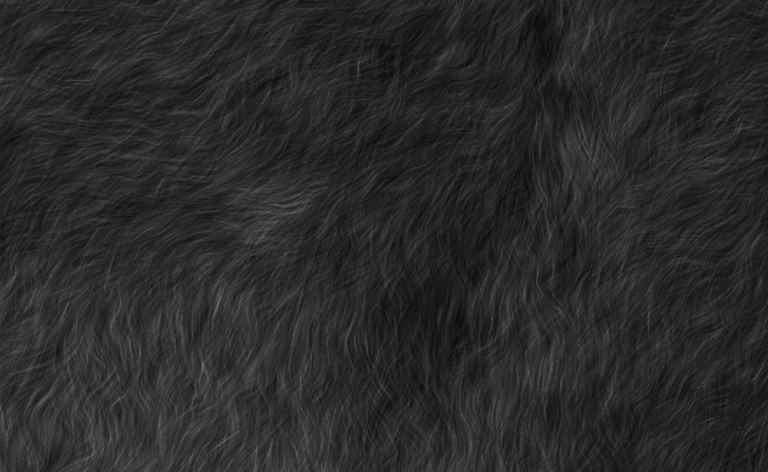
A WebGL 1 fragment shader for this texture:

```glsl
precision highp float;
uniform vec2 u_resolution;

float hash(vec2 p) {
  vec3 q = fract(p.xyx * 0.1031);
  q += dot(q, q.yzx + 33.33);
  return fract((q.x + q.y) * q.z);
}

float noise(vec2 p) {
  vec2 i = floor(p), f = fract(p);
  f = f * f * (3.0 - 2.0 * f);
  return mix(mix(hash(i), hash(i + vec2(1.0, 0.0)), f.x),
             mix(hash(i + vec2(0.0, 1.0)), hash(i + 1.0), f.x), f.y);
}

// Soft elliptical spot, 1 at its centre
float spot(vec2 p, vec2 centre, vec2 radius) {
  vec2 d = (p - centre) / radius;
  return exp(-dot(d, d));
}

// Direction in which the hair lies
vec2 combing(vec2 p, float lean, float seed) {
  float angle = mix(1.25, 0.75, smoothstep(0.15, 0.7, p.y)) + lean;
  angle += 0.85 * spot(p, vec2(1.2, 0.6), vec2(0.13, 0.4));
  angle += 0.4 * spot(p, vec2(0.9, 0.25), vec2(0.15, 0.25));
  angle -= 0.3 * spot(p, vec2(0.57, 0.62), vec2(0.22, 0.13));
  angle += 0.9 * (noise(p * 4.0 + 7.0) - 0.5);
  angle += 0.8 * (noise(p * 12.0 + seed) - 0.5);
  angle += 0.9 * (noise(p * 34.0 + seed) - 0.5);
  return vec2(cos(angle), sin(angle));
}

// Noise smeared along the combing: x fine hairs, y tufts
vec2 strands(vec2 start, float lean, float seed) {
  vec2 sum = vec2(0.0);
  float total = 0.0;
  for (int side = 0; side < 2; side++) {
    vec2 p = start;
    float way = side == 0 ? 1.0 : -1.0;
    for (int i = 0; i < 12; i++) {
      float weight = 1.0 - float(i) / 14.0;
      sum.x += weight * noise(p * 270.0 + seed);
      sum.y += weight * noise(p * 50.0 + seed);
      total += weight;
      p += way * 0.0036 * combing(p, lean, seed);
    }
  }
  return sum / total - 0.5;
}

// Broad light and shadow over the pelt
float shading(vec2 p) {
  float shade = 0.145;
  shade += 0.075 * spot(p, vec2(0.3, 0.0), vec2(0.6, 0.4));
  shade += 0.04 * spot(p, vec2(0.59, 0.57), vec2(0.12, 0.06));
  shade += 0.035 * spot(p, vec2(1.22, 0.58), vec2(0.06, 0.28));
  shade += 0.02 * spot(p, vec2(0.2, 0.75), vec2(0.2, 0.25));
  shade -= 0.07 * spot(p, vec2(1.16, 0.89), vec2(0.028, 0.11));
  shade -= 0.025 * spot(p, vec2(0.92, 0.3), vec2(0.08, 0.25));
  shade -= 0.02 * smoothstep(1.25, 1.65, p.x);
  shade += 0.04 * (noise(p * 3.5 + 3.0) - 0.5);
  return shade + 0.05 * (noise(p * 9.0 + 19.0) - 0.5);
}

void main() {
  vec2 p = gl_FragCoord.xy / u_resolution.y;

  // Three crossing coats
  vec2 under = strands(p, -0.3, 11.0);
  vec2 middle = strands(p, 0.0, 83.0);
  vec2 over = strands(p, 0.32, 57.0);
  vec2 fur = under + middle + over;

  float shade = shading(p + 0.12 * vec2(under.y, middle.y));
  float relief = 0.2 * fur.x + 0.05 * fur.y;

  // Stray hairs that catch the light
  vec3 stray = max(vec3(under.x, middle.x, over.x), 0.0);
  relief += 1.6 * dot(stray, stray) - 0.004;
  float grey = shade + relief * (0.5 + 3.2 * shade);

  gl_FragColor = vec4(max(grey, 0.05) * vec3(0.99, 0.99, 1.03), 1.0);
}
```
